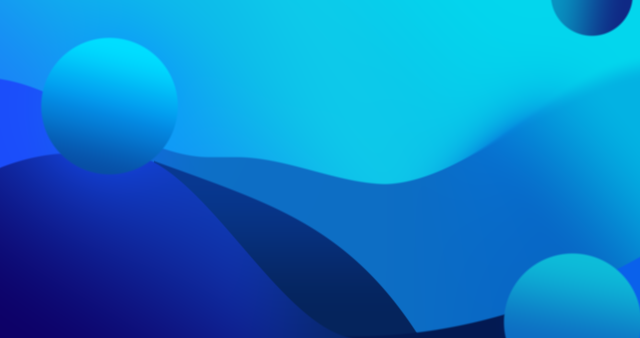
Reproduce this background procedurally as a Shadertoy shader.

```glsl
// Draws layered blue waves under a cyan sky, with three shaded spheres.

// Palette
const vec3 SKY_BLUE    = vec3(0.10, 0.51, 0.97);
const vec3 SKY_CYAN    = vec3(0.05, 0.75, 0.91);
const vec3 SKY_BRIGHT  = vec3(0.01, 0.84, 0.93);
const vec3 SHEEN       = vec3(0.06, 0.82, 0.92);
const vec3 CREASE      = vec3(0.02, 0.48, 0.86);
const vec3 WAVE_LEFT   = vec3(0.11, 0.29, 0.98);
const vec3 WAVE_MID    = vec3(0.05, 0.43, 0.77);
const vec3 WAVE_DEEP   = vec3(0.03, 0.40, 0.77);
const vec3 WAVE_RIGHT  = vec3(0.01, 0.70, 0.89);
const vec3 LEAF_TOP    = vec3(0.03, 0.22, 0.57);
const vec3 LEAF_BOTTOM = vec3(0.02, 0.14, 0.36);
const vec3 HILL_DEEP   = vec3(0.05, 0.00, 0.40);
const vec3 HILL_LIGHT  = vec3(0.06, 0.23, 0.70);
const vec3 SHORE_DARK  = vec3(0.01, 0.10, 0.32);
const vec3 SHORE_BLUE  = vec3(0.04, 0.38, 0.92);
const vec3 GLOW        = vec3(0.04, 0.61, 0.98);
const vec3 HILL_GLOW   = vec3(0.08, 0.28, 0.94);

// Spheres: centre and radius in canvas heights
const vec3 BIG_BALL    = vec3(0.324, 0.686, 0.202);
const vec3 TOP_BALL    = vec3(1.751, 1.015, 0.121);
const vec3 CORNER_BALL = vec3(1.694, 0.047, 0.203);

const float GLOW_FALLOFF = 8.0;
const float EDGE_BLUR    = 0.009;

// Heights of the curved edges
float waveEdge(float x) {
    return 0.77 - 0.235 * smoothstep(-0.05, 0.62, x)
                - 0.08 * smoothstep(0.70, 1.15, x)
                + 0.35 * smoothstep(1.13, 1.95, x);
}

float leafEdge(float x) {
    float d = max(x - 0.457, 0.0);
    float start = max(0.457 - x, 0.0);
    return 0.523 - 0.36 * d - 0.63 * d * d * d * d - 2.0 * start;
}

float hillEdge(float x) {
    float left = min(x - 0.22, 0.0);
    return 0.547 - 0.9 * left * left - 0.55 * smoothstep(0.36, 1.07, x);
}

float shoreEdge(float x) {
    float d = max(x - 1.05, 0.0);
    return 0.005 + 0.33 * d * d;
}

// Coverage of the region where depth is positive
float cover(float depth, float blur) {
    float w = max(1.5 * fwidth(depth), blur);
    return smoothstep(-0.5 * w, 0.5 * w, depth);
}

float ballCover(vec2 p, vec3 ball) {
    return cover(ball.z - length(p - ball.xy), EDGE_BLUR);
}

// Position inside a ball along a direction, from -1 to 1
float along(vec2 p, vec3 ball, vec2 dir) {
    return dot(p - ball.xy, normalize(dir)) / ball.z;
}

vec3 skyColor(vec2 p) {
    vec3 c = mix(SKY_BLUE, SKY_CYAN, smoothstep(-0.15, 0.9, p.x + 1.2 * (p.y - 0.75)));
    c = mix(c, SKY_BRIGHT, smoothstep(1.0, 2.0, p.x + 0.9 * (p.y - 0.5)));
    // Slanted band of light falling into the trough
    float s = (p.x - 1.0 - 0.4 * (0.75 - p.y)) / 0.2;
    c = mix(c, SHEEN, 0.45 * exp(-s * s));
    // Dark smear where the wave folds upward
    float h = max(p.y - waveEdge(p.x), 0.0);
    float u = (p.x - 1.49) / 0.17;
    return mix(c, CREASE, 0.85 * exp(-h / 0.065 - u * u));
}

vec3 waveColor(vec2 p) {
    vec3 c = mix(WAVE_LEFT, WAVE_MID, smoothstep(0.05, 0.65, p.x));
    c = mix(c, WAVE_DEEP, smoothstep(1.1, 1.6, p.x));
    // Bluer along the fold, brighter toward the upper right
    float h = max(waveEdge(p.x) - p.y, 0.0);
    c = mix(c, CREASE, 0.7 * smoothstep(1.2, 1.55, p.x) * exp(-h / 0.2));
    return mix(c, WAVE_RIGHT, smoothstep(1.52, 2.08, p.x + 0.8 * (p.y - 0.4)));
}

void mainImage(out vec4 fragColor, in vec2 fragCoord) {
    vec2 p = fragCoord / iResolution.y;
    float halo = exp(-GLOW_FALLOFF * max(length(p - BIG_BALL.xy) - BIG_BALL.z, 0.0));

    // Sky and main wave, whose edge softens to the right
    vec3 col = mix(skyColor(p), GLOW, 0.6 * halo * smoothstep(0.0, 0.4, p.x));
    float blur = EDGE_BLUR + 0.07 * smoothstep(1.35, 1.8, p.x);
    vec3 wave = mix(waveColor(p), GLOW, 0.12 * halo);
    col = mix(col, wave, cover(waveEdge(p.x) - p.y, blur));

    // Dark leaf, shore and front hill
    vec3 leaf = mix(LEAF_BOTTOM, LEAF_TOP, smoothstep(0.05, 0.5, p.y));
    col = mix(col, leaf, cover(leafEdge(p.x) - p.y, EDGE_BLUR));
    vec3 shore = mix(SHORE_DARK, SHORE_BLUE, smoothstep(1.45, 1.85, p.x));
    col = mix(col, shore, cover(shoreEdge(p.x) - p.y, EDGE_BLUR));
    vec3 hill = mix(HILL_DEEP, HILL_LIGHT, smoothstep(0.0, 0.8, 0.6 * p.x + 0.8 * p.y));
    hill = mix(hill, HILL_GLOW, 0.5 * halo);
    hill = mix(hill, LEAF_BOTTOM, 0.8 * smoothstep(0.65, 1.08, p.x));
    col = mix(col, hill, cover(hillEdge(p.x) - p.y, EDGE_BLUR));

    // Large ball, lit from above
    float t = along(p, BIG_BALL, vec2(0.25, 1.0));
    vec3 ball = mix(vec3(0.03, 0.30, 0.64), vec3(0.01, 0.58, 0.93), smoothstep(-1.1, 0.2, t));
    ball = mix(ball, vec3(0.00, 0.87, 1.00), smoothstep(-0.2, 0.95, t));
    col = mix(col, ball, ballCover(p, BIG_BALL));

    // Ball at the top edge, lit from the left
    t = along(p, TOP_BALL, vec2(1.0, -0.15));
    ball = mix(vec3(0.03, 0.58, 0.76), vec3(0.06, 0.16, 0.52), smoothstep(-1.0, 0.9, t));
    col = mix(col, ball, ballCover(p, TOP_BALL));

    // Ball in the lower right corner
    t = along(p, CORNER_BALL, vec2(0.2, 1.0));
    ball = mix(vec3(0.05, 0.42, 0.76), vec3(0.05, 0.74, 0.85), smoothstep(-0.5, 1.0, t));
    col = mix(col, ball, ballCover(p, CORNER_BALL));

    fragColor = vec4(col, 1.0);
}
```
